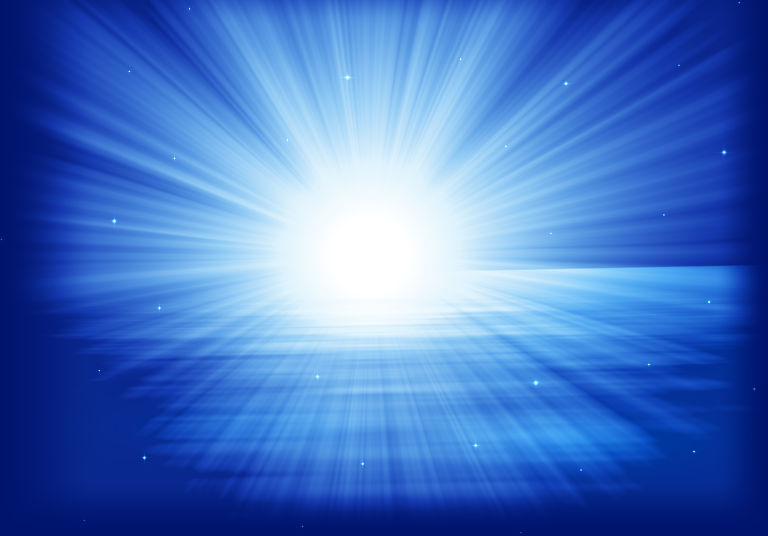
Write a Shadertoy shader that draws this background.

```glsl
const float TAU = 6.2831853;

float hash(vec2 p) {
    p = fract(p * vec2(0.1031, 0.1137));
    p += dot(p, p.yx + 33.33);
    return fract((p.x + p.y) * p.x * 17.3);
}

float noise(vec2 p) {
    vec2 i = floor(p), f = fract(p);
    f = f * f * (3.0 - 2.0 * f);
    return mix(mix(hash(i), hash(i + vec2(1, 0)), f.x),
               mix(hash(i + vec2(0, 1)), hash(i + vec2(1, 1)), f.x), f.y);
}

// Noise around a full turn, without a seam
float angularNoise(float angle, float count, float seed) {
    float t = fract(angle / TAU) * count;
    float i = floor(t), f = fract(t);
    f = f * f * (3.0 - 2.0 * f);
    return mix(hash(vec2(i, seed)), hash(vec2(mod(i + 1.0, count), seed)), f);
}

float bell(float x, float width) {
    return exp(-x * x / (width * width));
}

// Brightness from navy through blue to white
vec3 lightRamp(float light) {
    vec3 stops[7] = vec3[7](
        vec3(0.00, 0.08, 0.43), vec3(0.08, 0.22, 0.68), vec3(0.20, 0.41, 0.80),
        vec3(0.35, 0.61, 0.89), vec3(0.58, 0.80, 0.96), vec3(0.87, 0.95, 0.99),
        vec3(1.0));
    float t = clamp(light * 5.0, 0.0, 5.999);
    int i = int(t);
    return mix(stops[i], stops[i + 1], fract(t));
}

// Fine shafts plus a few broad beams and shadows
float rays(float angle, float radius) {
    float drift = 0.004 * sin(radius * 9.0);
    float fine = 0.12 * angularNoise(angle, 34.0, 3.0)
               + 0.16 * angularNoise(angle, 90.0, 7.0)
               + 0.17 * angularNoise(angle + drift, 210.0, 13.0)
               + 0.13 * angularNoise(angle - drift, 460.0, 19.0) - 0.29;
    float beams = 0.12 * bell(angle - 2.04, 0.12) + 0.10 * bell(angle - 1.05, 0.14)
                + 0.08 * bell(angle - 1.48, 0.14) + 0.16 * bell(angle - 2.755, 0.03);
    float shadows = 0.12 * bell(angle - 2.30, 0.12) + 0.20 * bell(angle - 2.815, 0.035)
                  + 0.16 * bell(angle + 0.56, 0.04) + 0.05 * bell(angle - 0.90, 0.06);
    return 0.62 * fine + beams - shadows;
}

// Ripples widen as they come nearer
float ripples(float x, float depth) {
    float row = log(depth + 0.03);
    float across = x / (depth + 0.25);
    return 0.45 * noise(vec2(across * 1.4 + 4.0, row * 10.0 + 60.0))
         + 0.35 * noise(vec2(across * 2.2 + 9.0, row * 23.0 + 120.0))
         + 0.20 * noise(vec2(across * 3.0 + 2.0, row * 45.0 + 220.0)) - 0.5;
}

// Small glint with a soft cross
float sparkle(vec2 p, float size) {
    vec2 a = abs(p) / size;
    float core = exp(-dot(a, a) * 5.0);
    float arms = exp(-a.x * 9.0 - a.y * 1.3) + exp(-a.y * 9.0 - a.x * 1.3);
    return core + 0.5 * arms;
}

float stars(vec2 uv, float aspect) {
    float sum = 0.0;
    for (int i = 0; i < 34; i++) {
        float k = float(i) + 1.0;
        vec2 place = fract(vec2(0.09, 0.75) + k * vec2(0.7549, 0.5698));
        float away = smoothstep(0.17, 0.28, length(place - vec2(0.48, 0.52)));
        float size = mix(0.0025, 0.0075, pow(hash(vec2(k, 41.0)), 4.0));
        sum += away * sparkle((uv - place) * vec2(aspect, 1.0), size);
    }
    return sum;
}

void mainImage(out vec4 fragColor, in vec2 fragCoord) {
    vec2 uv = fragCoord / iResolution.xy;
    float aspect = iResolution.x / iResolution.y;
    vec2 p = (uv - vec2(0.482, 0.524)) * vec2(aspect, 1.0);
    float radius = length(p), angle = atan(p.y, p.x);

    // Central glow and shafts
    float light = 1.07 * exp(-radius * radius / 0.27) + 0.20 * bell(radius, 0.13);
    light += rays(angle, radius) * smoothstep(0.08, 0.42, radius)
           * mix(1.0, 0.75, smoothstep(0.0, -0.15, p.y));

    // Water below a slightly tilted horizon
    float depth = -0.033 + 0.020 * p.x - p.y;
    float edge = 1.0 / iResolution.y;
    float water = smoothstep(-edge, edge, depth);
    float d = max(depth, 0.0);
    float rightSide = smoothstep(0.06, 0.40, p.x);
    float wave = ripples(p.x, d) * smoothstep(0.02, 0.12, d);
    float lift = 0.22 * rightSide * exp(-d * 6.0);
    float fall = 0.18 * smoothstep(0.03, 0.25, d);
    fall += 0.10 * smoothstep(-0.05, -0.40, p.x) * smoothstep(0.0, 0.12, d);
    light += water * (lift - fall + 0.32 * wave);
    float pool = bell(p.x - 0.40, 0.22) * bell(p.y + 0.35, 0.05);
    pool += 0.7 * bell(p.x + 0.24, 0.20) * bell(p.y + 0.32, 0.045);
    light += 0.20 * pool;

    // Dark frame
    float frame = smoothstep(0.0, 0.13, uv.x) * smoothstep(0.0, 0.07, 1.0 - uv.x)
                * smoothstep(0.01, 0.11, uv.y) * smoothstep(-0.10, 0.05, 1.0 - uv.y);
    light = max(light, 0.10) * frame;

    vec3 color = lightRamp(light);
    float tint = water * frame * (1.0 - smoothstep(0.5, 1.0, light));
    color += tint * vec3(-0.04, 0.06, 0.06) * (0.1 + rightSide * exp(-d * 3.0) + pool);
    color += vec3(0.45, 0.85, 0.95) * stars(uv, aspect) * (0.3 + 0.7 * frame);
    fragColor = vec4(clamp(color, 0.0, 1.0), 1.0);
}
```
